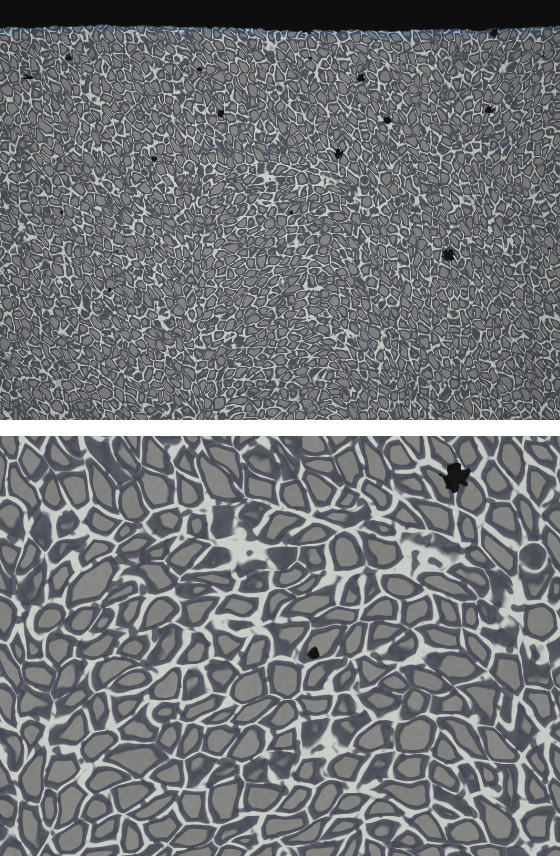
Top: the whole. Bottom: its middle third, enlarged.
A Shadertoy shader for this texture:

```glsl
// Polished metal section: elongated grey grains in a pale matrix below a black mount.
#define CELLS 41.0        // grains per canvas height
#define STRETCH 1.6       // largest lengthening of a grain
#define GAP 0.125         // half width of the matrix between grains
#define OUTLINE 0.065     // half width of the dark grain outline
#define SURFACE 0.932     // height of the metal surface
#define PIT_CHANCE 0.15   // share of pit cells that hold a pit
#define GRAIN_COLOR vec3(0.495, 0.495, 0.49)
#define MATRIX_COLOR vec3(0.755, 0.775, 0.755)
#define OUTLINE_COLOR vec3(0.25, 0.26, 0.30)
#define MOUNT_COLOR vec3(0.055)

vec2 hash2(vec2 p) {
    vec3 q = fract(p.xyx * vec3(0.1031, 0.1030, 0.0973));
    q += dot(q, q.yzx + 33.33);
    return fract((q.xx + q.yz) * q.zy);
}

float gradientDot(vec2 cell, vec2 offset) {
    float a = 6.2832 * hash2(cell + 57.0).x;
    return dot(vec2(cos(a), sin(a)), offset);
}

// Gradient noise, about -0.7 to 0.7
float noise(vec2 p) {
    vec2 i = floor(p), f = p - i;
    vec2 u = f * f * f * (f * (f * 6.0 - 15.0) + 10.0);
    vec2 e = vec2(1.0, 0.0);
    return mix(mix(gradientDot(i, f), gradientDot(i + e.xy, f - e.xy), u.x),
               mix(gradientDot(i + e.yx, f - e.yx), gradientDot(i + 1.0, f - 1.0), u.x), u.y);
}

vec2 doubleAngle(float a) {
    return vec2(cos(2.0 * a), sin(2.0 * a));
}

// Growth direction: slanted at left, an arching fan in the middle, steep at right
float grainAngle(vec2 p) {
    float wobble = noise(p * 5.0);
    float x = p.x + 0.07 * wobble;
    float fan = mix(2.2, 0.42, smoothstep(0.42, 0.54, x));
    fan = mix(fan, -1.2, smoothstep(0.72, 0.88, x));
    float upper = mix(2.05, 1.0, smoothstep(1.05, 1.18, x));
    float height = smoothstep(0.52, 0.7, p.y + 0.06 * wobble);
    vec2 axis = mix(doubleAngle(fan), doubleAngle(upper), height);
    return 0.5 * atan(axis.y, axis.x) + 0.4 * wobble;
}

// Stretched Voronoi cells: x = distance to the border, y = distance to the seed, z = grain id
vec3 grains(vec2 p) {
    vec2 base = floor(p);
    float first = 9.0, second = 9.0, id = 0.0;
    for (int j = -2; j <= 2; j++) {
        for (int i = -2; i <= 2; i++) {
            vec2 cell = base + vec2(i, j);
            vec2 h = hash2(cell), k = hash2(cell + 191.0);
            vec2 seed = cell + 0.1 + 0.8 * h;
            float a = grainAngle(seed / CELLS) + 0.5 * (k.x - 0.5);
            float c = cos(a), s = sin(a);
            vec2 d = mat2(c, -s, s, c) * (p - seed);
            float stretch = mix(1.08, STRETCH, k.y);
            float dist = length(d * vec2(1.0 / stretch, stretch)) * mix(1.2, 0.85, h.y);
            if (dist < first) {
                second = first;
                first = dist;
                id = k.x;
            } else {
                second = min(second, dist);
            }
        }
    }
    return vec3(0.5 * (second - first), first, id);
}

// Scattered ragged pits, more of them close to the surface
float pits(vec2 p, float blur) {
    vec2 q = p * 9.0, cell = floor(q);
    vec2 h = hash2(cell + 23.0), k = hash2(cell + 71.0);
    vec2 center = (cell + 0.2 + 0.6 * h) / 9.0;
    float radius = mix(0.003, 0.013, k.y * k.y);
    float chance = PIT_CHANCE + 0.35 * smoothstep(0.75, 0.88, p.y);
    float d = length(p - center) + 0.9 * radius * noise(p * 150.0) - radius;
    return step(k.x, chance) * (1.0 - smoothstep(-blur, blur, d));
}

void mainImage(out vec4 fragColor, in vec2 fragCoord) {
    vec2 p = fragCoord / iResolution.y;
    float pixel = 1.0 / iResolution.y;
    float blur = max(0.6 * pixel * CELLS, 0.035);

    // Grains, rounded and roughened
    vec2 q = p * CELLS;
    vec2 warp = vec2(noise(q * 0.9), noise(q * 0.9 + 40.0));
    vec3 g = grains(q + 0.28 * warp);
    float gap = GAP + 0.09 * noise(q * 0.55 + 9.0) + 0.06 * noise(q * 2.2);
    float edge = min(g.x - gap, 0.8 * (0.72 - g.y));
    float inside = smoothstep(-blur, blur, edge);
    float outline = 1.0 - smoothstep(OUTLINE - blur * 0.5, OUTLINE + blur, abs(edge));

    // Pale matrix with dark fragments
    float patchy = 0.1 * noise(q * 0.3 + 80.0);
    float specks = smoothstep(0.14, 0.34, noise(q * 2.6 + 13.0) + patchy);
    vec3 pale = mix(MATRIX_COLOR, OUTLINE_COLOR, 0.8 * specks);
    vec3 grey = GRAIN_COLOR * (0.97 + 0.06 * g.z);
    vec3 color = mix(pale, grey, inside);
    color = mix(color, OUTLINE_COLOR, 0.85 * outline);
    color += 0.025 * noise(q * 5.0);

    // Bluish reacted rim and uneven light
    float surface = SURFACE + 0.006 * sin(p.x * 5.0 + 0.2)
                  + 0.005 * noise(p * 22.0) + 0.005 * noise(p * 75.0);
    float depth = surface - p.y;
    float rim = 1.0 - smoothstep(0.008, 0.022, depth + 0.012 * noise(p * 40.0));
    color = mix(color, color * vec3(0.88, 0.97, 1.08), rim);
    vec2 fromCenter = p - vec2(0.6, 0.48);
    color *= 1.05 - 0.27 * dot(fromCenter, fromCenter);

    // Pits and the black mount
    color = mix(color, MOUNT_COLOR, 0.95 * pits(p, 1.2 * pixel));
    color = mix(MOUNT_COLOR, color, smoothstep(-1.2 * pixel, 1.2 * pixel, depth));
    fragColor = vec4(color, 1.0);
}
```
